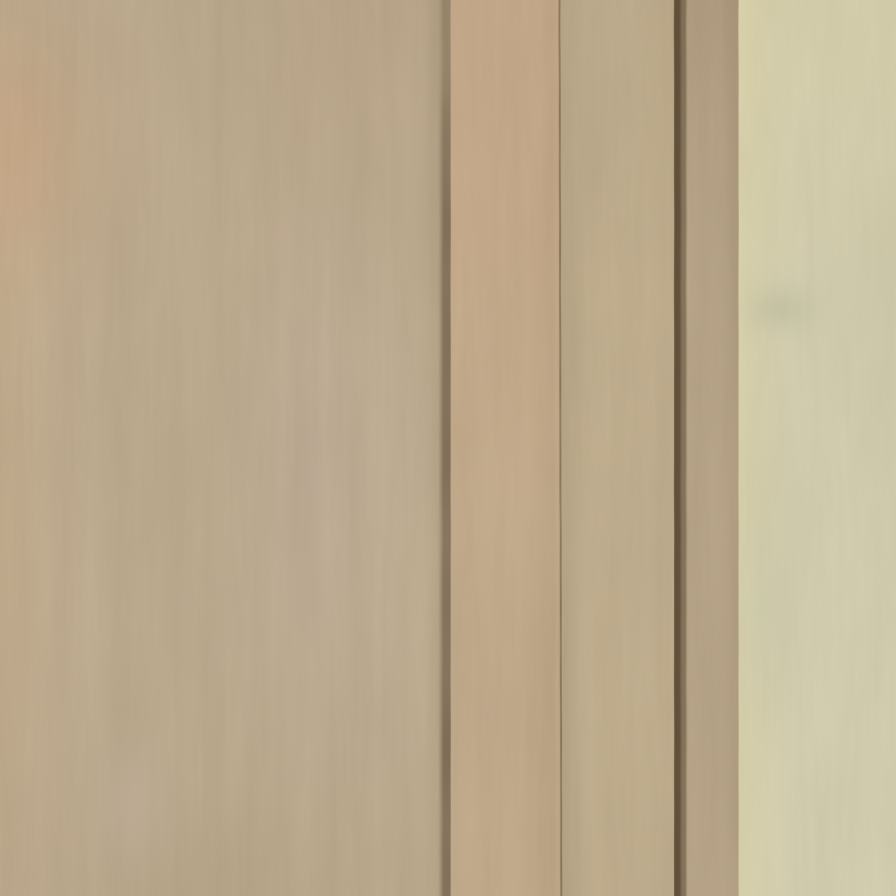
Give the GLSL for this texture, as a Shadertoy shader.

```glsl
// Pale wooden door frame: broad panel, grooved upright mouldings and a cream wall.
#define GROOVE_A 0.5030   // right lip of the soft groove
#define SEAM_X 0.6255     // hairline joint
#define GROOVE_B 0.7525   // left lip of the deep groove
#define WALL_X 0.8243     // start of the cream wall
#define PANEL_COL vec3(0.730, 0.660, 0.553)
#define BOARD_COL vec3(0.750, 0.660, 0.543)
#define JAMB_COL vec3(0.733, 0.664, 0.543)
#define TRIM_COL vec3(0.713, 0.640, 0.530)
#define WALL_COL vec3(0.816, 0.795, 0.676)
#define SHADE_COL vec3(0.375, 0.310, 0.220)
#define GRAIN 0.035
#define MOTTLE 0.035

vec2 hashGradient(vec2 cell) {
    vec3 h = fract(vec3(cell.xyx) * vec3(0.1031, 0.1030, 0.0973));
    h += dot(h, h.yzx + 33.33);
    return fract((h.xx + h.yz) * h.zy) * 2.0 - 1.0;
}

float gradientNoise(vec2 p) {
    vec2 i = floor(p), f = p - i;
    vec2 u = f * f * f * (f * (f * 6.0 - 15.0) + 10.0);
    float a = dot(hashGradient(i), f);
    float b = dot(hashGradient(i + vec2(1, 0)), f - vec2(1, 0));
    float c = dot(hashGradient(i + vec2(0, 1)), f - vec2(0, 1));
    float d = dot(hashGradient(i + vec2(1, 1)), f - vec2(1, 1));
    return mix(mix(a, b, u.x), mix(c, d, u.x), u.y);
}

float fbm(vec2 p) {
    float sum = 0.0, amp = 0.5;
    for (int i = 0; i < 4; i++) {
        sum += amp * gradientNoise(p);
        p = p * 2.03 + 17.7;
        amp *= 0.5;
    }
    return sum;
}

// Soft elliptical patch, 1 at its centre.
float patchAt(vec2 p, vec2 centre, vec2 size) {
    vec2 d = (p - centre) / size;
    return exp(-dot(d, d));
}

// Smoothed step across a vertical edge.
float edge(float x, float at, float soft) {
    return smoothstep(at - soft, at + soft, x);
}

void mainImage(out vec4 fragColor, in vec2 fragCoord) {
    vec2 p = fragCoord / iResolution.xy;
    float aa = max(0.75 / iResolution.x, 0.0008);
    float wobble = 0.0007 * gradientNoise(vec2(3.0, p.y * 14.0));
    float x = p.x + wobble;

    // Broad panel with rosy and grey tints
    vec3 panel = PANEL_COL;
    panel += vec3(0.030, -0.008, -0.020) * patchAt(p, vec2(0.02, 0.84), vec2(0.09, 0.13));
    panel += vec3(0.012, -0.003, -0.012) * patchAt(p, vec2(0.0, 0.45), vec2(0.06, 0.5));
    panel += vec3(0.004, 0.004, 0.022) * patchAt(p, vec2(0.35, 0.48), vec2(0.07, 0.26));
    panel += vec3(0.012, 0.014, 0.028) * patchAt(p, vec2(0.145, 0.10), vec2(0.03, 0.06));
    panel += vec3(0.010, 0.012, 0.012) * patchAt(p, vec2(0.45, 0.50), vec2(0.04, 0.35));
    panel -= vec3(0.012, 0.016, 0.020) * patchAt(p, vec2(0.42, 1.0), vec2(0.16, 0.25));
    panel -= 0.018 * patchAt(p, vec2(0.25, 0.0), vec2(0.2, 0.08));

    // Upright boards, rosier towards the top of the first
    vec3 board = BOARD_COL + vec3(0.010, -0.003, -0.008) * smoothstep(0.2, 0.9, p.y);
    board -= 0.025 * smoothstep(0.585, SEAM_X, x);
    vec3 jamb = JAMB_COL + 0.012 * patchAt(p, vec2(0.70, 0.45), vec2(0.05, 0.4));
    jamb -= vec3(0.030, 0.027, 0.025) * (1.0 - smoothstep(SEAM_X, SEAM_X + 0.035, x));
    jamb -= 0.020 * smoothstep(0.72, GROOVE_B, x) * smoothstep(0.3, 1.0, p.y);
    vec3 trim = TRIM_COL - 0.035 * smoothstep(0.65, 1.0, p.y);
    trim -= 0.025 * smoothstep(0.803, WALL_X, x);

    vec3 col = mix(panel, board, edge(x, GROOVE_A, aa));
    col = mix(col, jamb, edge(x, SEAM_X, aa));
    col = mix(col, trim, edge(x, GROOVE_B, aa));

    // Wood grain: long streaks, mottling and a fine weave
    float streaks = fbm(vec2(p.x * 34.0, p.y * 2.2));
    float fine = fbm(vec2(p.x * 120.0, p.y * 9.0) + 41.0);
    float mottle = fbm(p * vec2(7.0, 3.5) + 9.0);
    col += GRAIN * (streaks + 0.5 * fine) + MOTTLE * mottle * vec3(1.0, 0.9, 0.8);

    // Soft groove: shade builds to a crisp right lip, fading near the top
    float softGroove = smoothstep(0.488, 0.496, x) * (1.0 - edge(x, GROOVE_A, aa * 1.3));
    float depth = mix(0.60, 0.36, smoothstep(0.76, 0.98, p.y));
    depth += 0.15 * gradientNoise(vec2(1.0, p.y * 9.0));
    col = mix(col, SHADE_COL, softGroove * depth);
    col -= 0.025 * smoothstep(0.470, 0.490, x) * (1.0 - edge(x, 0.491, 0.002));

    // Hairline joint, leaning slightly to the right as it falls
    float seam = x - SEAM_X + 0.002 * (p.y - 0.5);
    float hair = 1.0 - smoothstep(0.0003, 0.0010 + aa, abs(seam));
    col = mix(col, SHADE_COL, hair * (0.50 + 0.15 * gradientNoise(vec2(7.0, p.y * 20.0))));
    col += 0.018 * patchAt(vec2(seam, 0.0), vec2(-0.004, 0.0), vec2(0.0025, 1.0));

    // Deep groove: dark core on the left, brown bevel on the right
    float inside = edge(x, GROOVE_B, aa * 1.3);
    float core = inside * (1.0 - smoothstep(0.7575, 0.7620, x));
    float bevel = inside * (1.0 - smoothstep(0.7640, 0.7680, x));
    col = mix(col, SHADE_COL, 0.58 * bevel);
    col = mix(col, SHADE_COL * 0.93, 0.82 * core);

    // Cream wall with a yellow inner margin and cool stains
    vec3 wall = WALL_COL + vec3(0.014, 0.008, -0.012) * (1.0 - smoothstep(WALL_X, 0.89, x));
    wall += vec3(0.008, 0.004, -0.006) * smoothstep(0.6, 1.0, p.y);
    wall -= vec3(0.050, 0.040, 0.035) * patchAt(p, vec2(0.87, 0.655), vec2(0.035, 0.025));
    wall -= vec3(0.025, 0.012, 0.008) * patchAt(p, vec2(0.85, 0.32), vec2(0.02, 0.09));
    wall -= 0.018 * patchAt(p, vec2(0.985, 0.70), vec2(0.03, 0.28));
    wall += 0.045 * fbm(p * vec2(18.0, 4.0) + 63.0) + 0.018 * fine;
    col = mix(col, wall, edge(x, WALL_X, aa));

    fragColor = vec4(clamp(col, 0.0, 1.0), 1.0);
}
```
